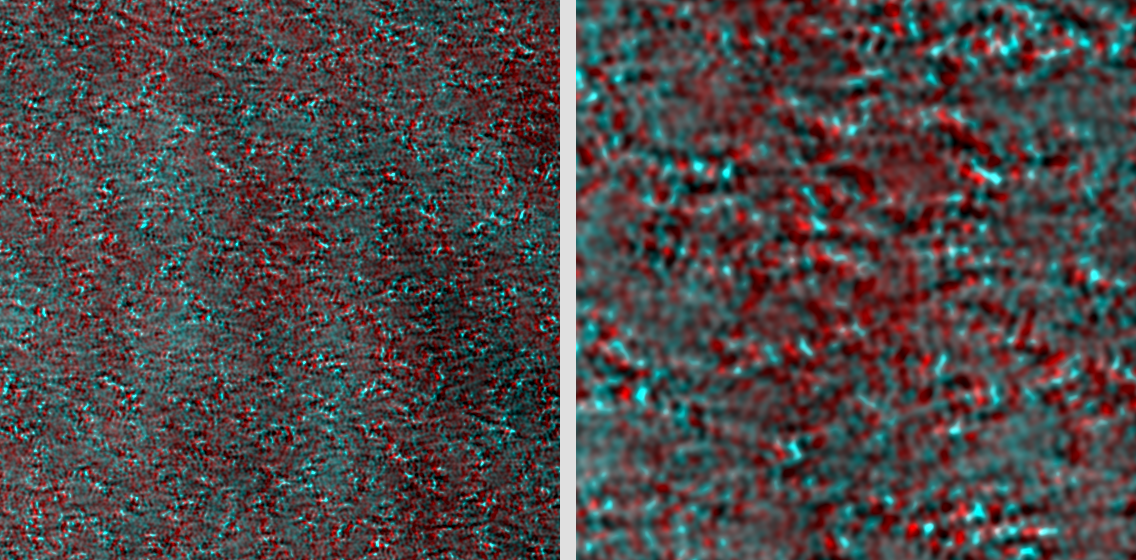
Left, the full canvas; right, a detail of the centre.
This texture is drawn by a WebGL 1 fragment shader. Its source:

```glsl
precision highp float;
// Rough felt-like stone seen as a red/cyan stereo pair: one field of fine grain is
// sampled twice with a sideways shift, once for red and once for cyan, over shared
// soft shading, broad colour blotches and a few faint slanted creases.

uniform vec2 u_resolution;

const float EYE_SHIFT = 0.0095;
const int CREASE_COUNT = 7;

float hash(vec2 cell) {
  vec3 q = fract(vec3(cell.xyx) * 0.1031);
  q += dot(q, q.yzx + 33.33);
  return fract((q.x + q.y) * q.z);
}

vec2 gradient(vec2 cell) {
  float angle = 6.28318 * hash(cell);
  return vec2(cos(angle), sin(angle));
}

// Gradient noise, roughly -0.7 to 0.7
float noise(vec2 p) {
  vec2 i = floor(p);
  vec2 f = p - i;
  vec2 s = f * f * f * (f * (f * 6.0 - 15.0) + 10.0);
  vec2 e = vec2(1.0, 0.0);
  float low = mix(dot(gradient(i), f), dot(gradient(i + e.xy), f - e.xy), s.x);
  float high = mix(dot(gradient(i + e.yx), f - e.yx), dot(gradient(i + e.xx), f - e.xx), s.x);
  return mix(low, high, s.y);
}

vec2 rotate(vec2 p, float angle) {
  float c = cos(angle);
  float s = sin(angle);
  return vec2(c * p.x - s * p.y, s * p.x + c * p.y);
}

float clouds(vec2 p) {
  float sum = 0.0;
  float weight = 1.0;
  for (int i = 0; i < 4; i++) {
    sum += weight * noise(p);
    p = rotate(p, 0.9) * 2.1 + 17.3;
    weight *= 0.6;
  }
  return sum;
}

// Small blobs in two sizes, turned so that their lattices do not line up
float grain(vec2 p) {
  float coarse = noise(rotate(p, 0.45) * 85.0 + 11.0);
  float fine = noise(rotate(p, 1.2) * 148.0 + 207.0);
  return 0.62 * coarse + 0.48 * fine;
}

// Grain contrast with an extra lift for the rare bright glints
float relief(float height, float strength, float glint) {
  return strength * height + glint * max(height - 0.27, 0.0);
}

// One short groove, lit on one side and shaded on the other
float crease(vec2 p, vec2 centre, float angle, float halfLength) {
  vec2 q = rotate(p - centre, -angle);
  float across = (q.y + 0.9 * q.x * q.x) / 0.007;
  float fade = 1.0 - smoothstep(0.4, 1.0, abs(q.x) / halfLength);
  return across * exp(-across * across) * fade;
}

float creases(vec2 p) {
  float sum = 0.0;
  for (int i = 0; i < CREASE_COUNT; i++) {
    float id = float(i);
    vec2 centre = vec2(hash(vec2(id, 3.0)), hash(vec2(id, 8.0)));
    float angle = -mix(0.8, 1.3, hash(vec2(id, 14.0)));
    sum += crease(p, centre, angle, mix(0.06, 0.13, hash(vec2(id, 21.0))));
  }
  return sum;
}

// Light falls off to the right, with a dark hollow at the lower right
float shading(vec2 p) {
  vec2 hollow = (p - vec2(0.88, 0.28)) / vec2(0.28, 0.4);
  float falloff = 0.352 - 0.10 * p.x - 0.05 * exp(-dot(hollow, hollow));
  vec2 slanted = rotate(p, 0.95) * vec2(3.6, 6.0);
  return falloff + 0.10 * clouds(slanted + 5.0);
}

// Positive is red, negative is cyan
float tint(vec2 p) {
  vec2 slanted = rotate(p, 0.95) * vec2(0.8, 1.2);
  return 0.10 * noise(slanted * 5.0 + 40.0) + 0.13 * noise(slanted * 21.0 + 71.0);
}

void main() {
  vec2 p = gl_FragCoord.xy / min(u_resolution.x, u_resolution.y);

  float light = shading(p) + 0.09 * creases(p);
  float hue = tint(p);
  float roughness = clamp(0.95 + 1.1 * noise(p * 24.0 + 90.0), 0.5, 1.4);

  float redGrain = roughness * grain(p + vec2(EYE_SHIFT, 0.0));
  float cyanGrain = roughness * grain(p);

  float red = light + hue + relief(redGrain, 0.66, 0.7);
  float cyan = light - 0.025 - hue + relief(cyanGrain, 0.76, 1.2);
  gl_FragColor = vec4(clamp(vec3(red, cyan, cyan * 1.01), 0.0, 1.0), 1.0);
}
```
